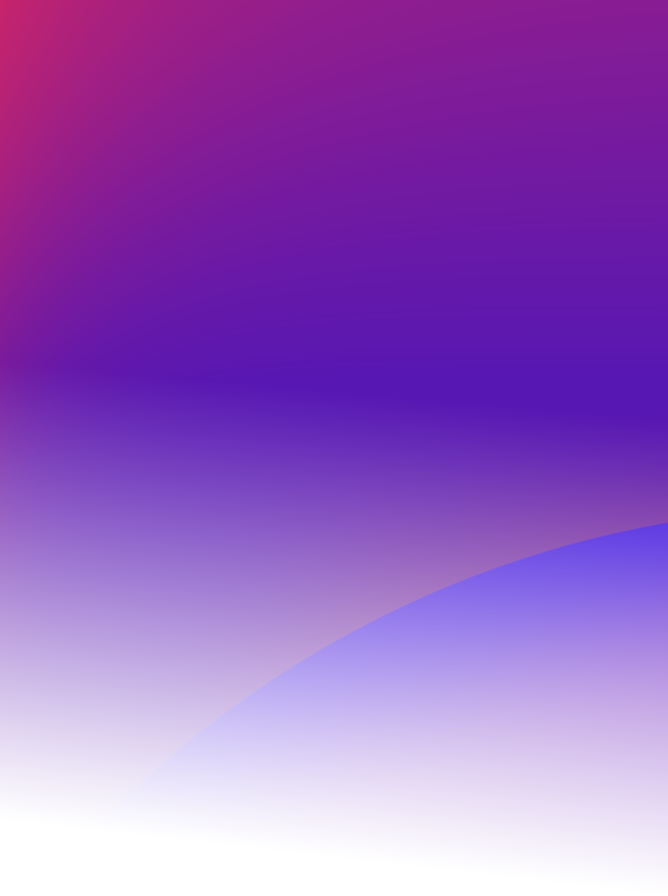
This background is drawn by a Shadertoy shader. Its source:

```glsl
// Violet sky with a magenta corner glow, fading to white over a broad blue dome.

// Violet field warmed along the top and the left side; pos has y pointing down
vec3 skyColor(vec2 pos) {
    float topGlow = 0.42 * max(1.0 - pos.y / 0.43, 0.0);
    float fall = pos.y * pos.y;
    float leftGlow = 0.58 * exp(-4.0 * fall - pos.x * (3.5 + 30.0 * fall));
    return mix(vec3(0.34, 0.09, 0.70), vec3(0.78, 0.14, 0.42), topGlow + leftGlow);
}

// Blue at the rim, warmer violet further inside
vec3 domeColor(float depth) {
    return mix(vec3(0.22, 0.04, 0.86), vec3(0.42, 0.12, 0.74), smoothstep(0.0, 0.22, depth));
}

// Slightly tilted fade to white with a soft start and end
float whiteFade(vec2 pos) {
    float start = 0.404 + 0.065 * pos.x;
    float end = 0.915 + 0.085 * pos.x;
    float t = clamp((pos.y - start) / (end - start), 0.0, 1.0);
    return mix(t, smoothstep(0.0, 1.0, t), 0.2);
}

void mainImage(out vec4 fragColor, in vec2 fragCoord) {
    vec2 uv = fragCoord / iResolution.xy;
    vec2 pos = vec2(uv.x, 1.0 - uv.y);
    float aspect = iResolution.x / iResolution.y;

    // Dome: a large circle centred below the canvas, positive depth inside
    vec2 toCentre = vec2(uv.x * aspect, uv.y) - vec2(1.265 * aspect, -0.724);
    float depth = 1.1576 - length(toCentre);
    float edge = 1.0 / iResolution.y;

    // Sky with a faint warm haze just outside the rim
    vec3 color = skyColor(pos);
    float haze = exp(-abs(depth) * 9.0) * smoothstep(0.2, 0.6, pos.x) * smoothstep(0.42, 0.6, pos.y);
    color = mix(color, vec3(0.46, 0.13, 0.57), 0.7 * haze);

    // Dome over the sky, then the white fade over both
    color = mix(color, domeColor(depth), smoothstep(-edge, edge, depth));
    color = mix(color, vec3(1.0), whiteFade(pos));

    fragColor = vec4(color, 1.0);
}
```
